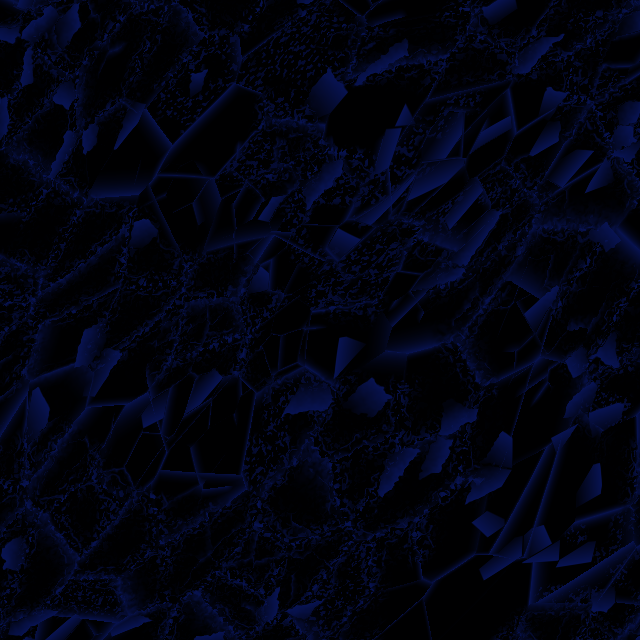
Reproduce this texture procedurally as a WebGL 1 fragment shader.

```glsl
precision highp float;
// Dark slanted crystal shards with glowing blue rims, facets and fine speckle.

uniform vec2 u_resolution;

const vec3 BLACK = vec3(0.0, 0.0, 0.004);
const vec3 BLUE = vec3(0.03, 0.073, 0.315);
const float GRAIN_ANGLE = 0.84;               // direction of the long axis
const vec2 SHARD_SCALE = vec2(6.5, 13.5);     // large cells along, across grain
const vec2 CHIP_SCALE = vec2(14.0, 27.0);     // small cells along, across grain
const vec2 SPECK_SCALE = vec2(250.0, 360.0);
const float RIM_MIN = 0.022;                  // glow widths in cell units
const float RIM_MAX = 0.21;
const float BEND = 0.06;                      // slow drift of the grain
const float RAGGED = 0.006;                   // roughness of broken edges
const float FACET_SHARE = 0.17;               // chips filled with blue
const float DUSTED_SHARE = 0.22;              // shards dusted all over
const float LIGHT_FLOOR = 0.1;                // fainter glow sinks to black

float hash(vec2 p) {
  return fract(sin(dot(p, vec2(127.1, 311.7))) * 43758.5453);
}

vec2 hash2(vec2 p) {
  return vec2(hash(p), hash(p + vec2(41.3, 17.9)));
}

float noise(vec2 p) {
  vec2 i = floor(p);
  vec2 f = fract(p);
  f = f * f * (3.0 - 2.0 * f);
  float low = mix(hash(i), hash(i + vec2(1.0, 0.0)), f.x);
  float high = mix(hash(i + vec2(0.0, 1.0)), hash(i + vec2(1.0, 1.0)), f.x);
  return mix(low, high, f.y);
}

vec2 noise2(vec2 p) {
  return vec2(noise(p), noise(p + vec2(31.7, 57.3))) - 0.5;
}

struct Cell {
  vec2 id;       // lattice cell of the nearest site
  vec2 offset;   // from the site to the point
  float edge;    // distance to the border
  float glow;    // one-sided light from the borders
};

Cell findCell(vec2 p) {
  Cell cell;
  vec2 base = floor(p);
  float nearest = 100.0;
  for (int y = -1; y <= 1; y++) {
    for (int x = -1; x <= 1; x++) {
      vec2 id = base + vec2(float(x), float(y));
      vec2 offset = p - id - hash2(id);
      float d = dot(offset, offset);
      if (d < nearest) {
        nearest = d;
        cell.id = id;
        cell.offset = offset;
      }
    }
  }
  // Each border gets its own brightness and width, different on either side.
  cell.edge = 10.0;
  cell.glow = 0.0;
  for (int y = -2; y <= 2; y++) {
    for (int x = -2; x <= 2; x++) {
      if (x == 0 && y == 0) continue;
      vec2 id = cell.id + vec2(float(x), float(y));
      vec2 offset = p - id - hash2(id);
      float d = abs(dot(0.5 * (cell.offset + offset), normalize(cell.offset - offset)));
      vec2 rnd = hash2(cell.id + 7.31 * id);
      float width = mix(RIM_MIN, RIM_MAX, rnd.x * rnd.x * rnd.x);
      float strength = smoothstep(0.15, 0.8, rnd.y);
      cell.edge = min(cell.edge, d);
      cell.glow = max(cell.glow, strength * exp(-d / width));
    }
  }
  return cell;
}

void main() {
  float side = min(u_resolution.x, u_resolution.y);
  vec2 uv = gl_FragCoord.xy / side;

  // Bend the grain slowly, then roughen some stretches of the borders.
  float roughness = smoothstep(0.4, 0.6, noise(uv * 11.0 + 5.0));
  vec2 p = uv + BEND * noise2(uv * 4.0);
  p += RAGGED * roughness * (noise2(uv * 90.0) + 0.7 * noise2(uv * 220.0));
  float c = cos(GRAIN_ANGLE);
  float s = sin(GRAIN_ANGLE);
  vec2 grain = vec2(c * p.x + s * p.y, c * p.y - s * p.x);

  Cell shard = findCell(grain * SHARD_SCALE + 20.0);
  Cell chip = findCell(grain * CHIP_SCALE + 60.0);

  // Chips show in clusters; a few are cut facets, brightest along the cut.
  float cluster = smoothstep(0.52, 0.64, noise(uv * 7.0 + 13.0));
  float turn = 6.2832 * hash(chip.id + 3.7);
  float slope = dot(chip.offset, vec2(cos(turn), sin(turn))) + 0.15;
  float pixel = CHIP_SCALE.y / side;
  float facet = step(1.0 - FACET_SHARE, hash(chip.id + 9.2));
  facet *= smoothstep(0.0, pixel, chip.edge) * smoothstep(0.0, pixel, slope);
  facet *= clamp(1.05 - 1.1 * slope, 0.15, 1.0);

  // Fine dashes dust some shards and fray the rims of others.
  float speck = smoothstep(0.58, 0.74, noise(grain * SPECK_SCALE));
  float dusted = step(1.0 - DUSTED_SHARE, hash(shard.id + 5.1));
  float patches = smoothstep(0.3, 0.6, noise(uv * 30.0));
  float fringe = roughness * exp(-shard.edge / 0.1);
  float dust = speck * max(0.6 * dusted * patches, fringe);
  float contour = abs(shard.edge - 0.03 - 0.16 * noise(uv * 55.0));
  float fray = roughness * (1.0 - smoothstep(0.0, 0.026, contour));
  fray *= smoothstep(0.3, 0.6, noise(uv * 170.0));

  float light = max(shard.glow, 0.85 * cluster * chip.glow);
  light *= 1.0 - 0.6 * roughness * noise(grain * SPECK_SCALE * 0.7);
  light = (light - LIGHT_FLOOR) / (1.0 - LIGHT_FLOOR);
  light = max(max(light, facet), max(dust, 0.6 * fray));
  gl_FragColor = vec4(mix(BLACK, BLUE, clamp(light, 0.0, 1.0)), 1.0);
}
```
